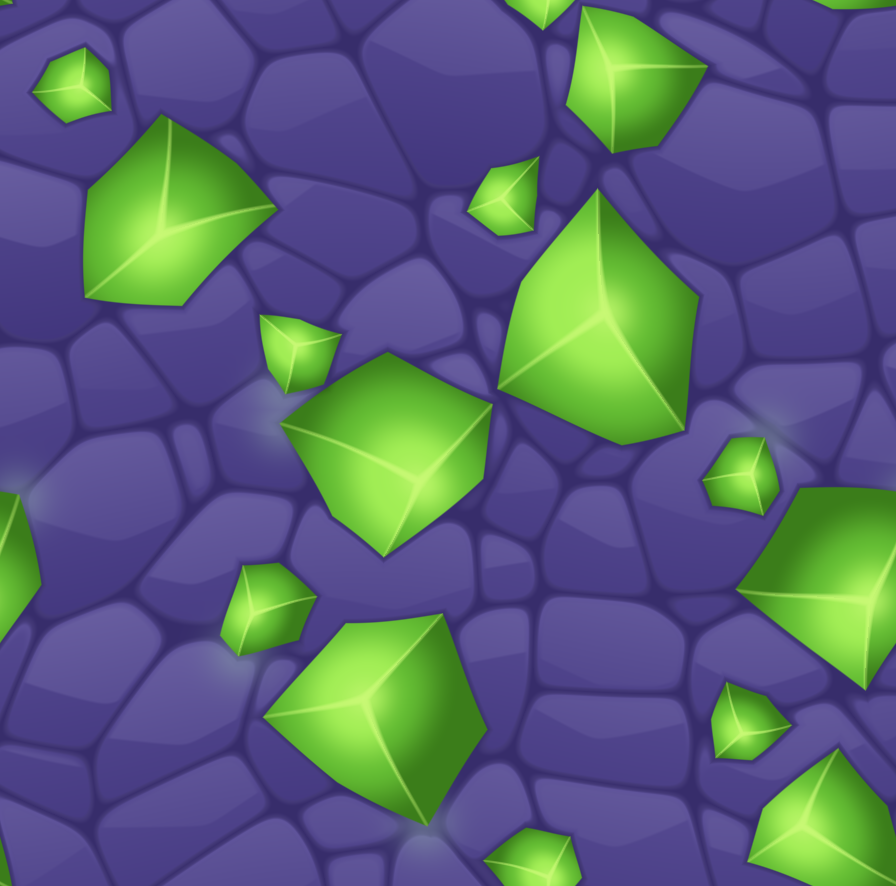
This texture is drawn by a Shadertoy shader. Its source:

```glsl
// Glowing green faceted crystals set in a wall of rounded violet stones.
#define STONE_ROWS 9.2
#define STONE_CELL vec2(1.42, 1.0)
#define SIZE_SPREAD 1.0
#define ROUNDING 15.0
#define GAP 0.034
#define BIG_CRYSTALS 7
#define BIG_SIZE vec2(0.100, 0.148)
#define SMALL_SIZE vec2(0.045, 0.072)
#define GLOW_RADIUS 0.034

const float TAU = 6.2831853;
const vec3 GAP_COLOR = vec3(0.215, 0.175, 0.42);
const vec3 STONE_LOW = vec3(0.295, 0.25, 0.53);
const vec3 STONE_HIGH = vec3(0.405, 0.365, 0.625);
const vec3 GEM_DARK = vec3(0.23, 0.49, 0.10);
const vec3 GEM_MID = vec3(0.39, 0.74, 0.20);
const vec3 GEM_LIGHT = vec3(0.63, 0.93, 0.33);
const vec3 GEM_RIDGE = vec3(0.80, 0.98, 0.47);
const vec3 GLOW_COLOR = vec3(0.53, 0.62, 0.66);

vec3 hash3(vec2 p) {
    vec3 h = fract(p.xyx * vec3(0.1031, 0.1030, 0.0973));
    h += dot(h, h.yxz + 33.33);
    return fract((h.xxy + h.yzz) * h.zyx);
}

float cross2(vec2 a, vec2 b) { return a.x * b.y - a.y * b.x; }

// Stone seed: xy is the centre, z the weight that enlarges the cell.
vec3 stoneSeed(vec2 cell) {
    vec3 h = hash3(cell + 40.0);
    return vec3((cell + 0.5 + 0.92 * (h.xy - 0.5)) * STONE_CELL, h.z * h.z * SIZE_SPREAD);
}

// Weighted Voronoi stones; clearance is the distance to the nearest crystal.
vec3 stones(vec2 p, float clearance, float px) {
    vec2 q = p * STONE_ROWS;
    q += 0.3 * sin(q.yx * vec2(0.8, 0.75) + vec2(0.5, 2.0));
    vec2 base = floor(q / STONE_CELL), owner = base;
    float nearest = 1e3;
    for (int j = -2; j <= 2; j++)
    for (int i = -2; i <= 2; i++) {
        vec2 cell = base + vec2(i, j);
        vec3 s = stoneSeed(cell);
        float power = dot(q - s.xy, q - s.xy) - s.z;
        if (power < nearest) { nearest = power; owner = cell; }
    }
    // Soft minimum over all borders rounds the corners.
    vec2 centre = stoneSeed(owner).xy;
    float sum = exp(-ROUNDING * max(clearance * STONE_ROWS, 0.0));
    for (int j = -2; j <= 2; j++)
    for (int i = -2; i <= 2; i++) {
        vec2 cell = base + vec2(i, j);
        if (cell == owner) continue;
        vec3 s = stoneSeed(cell);
        float power = dot(q - s.xy, q - s.xy) - s.z;
        sum += exp(-ROUNDING * (power - nearest) / (2.0 * length(s.xy - centre)));
    }
    float inside = -log(sum) / ROUNDING - GAP, blur = px * STONE_ROWS;

    // Bright upper facet bounded below by a softly bent line.
    vec3 h = hash3(owner + 90.0);
    vec2 r = q - centre;
    float x = r.x - 0.5 * (h.x - 0.5);
    float bend = mix(-0.15, 0.25, h.y) * x + 0.35 * (sqrt(x * x + 0.01) - 0.1);
    float line = r.y + mix(0.0, 0.3, h.x) - bend;
    float facet = smoothstep(-blur, blur + 0.015, line) * smoothstep(0.0, 0.06, inside - 0.01);
    vec3 low = STONE_LOW + 0.04 * clamp(r.y + 0.35, -1.0, 1.0) + 0.02 * (h.y - 0.5);
    vec3 high = mix(STONE_LOW, STONE_HIGH, clamp(0.46 + 0.55 * r.y + 0.3 * (h.z - 0.5), 0.2, 1.0));
    vec3 color = mix(low, high, facet);
    float rim = smoothstep(0.0, 0.02, inside) * smoothstep(0.06, 0.02, inside);
    color += 0.03 * rim * smoothstep(-0.1, 0.4, r.y);
    vec3 gap = GAP_COLOR + 0.05 * smoothstep(-0.05, 0.0, inside);
    return mix(gap, color, smoothstep(-blur, blur + 0.01, inside));
}

// Six outline corners; the even ones end a ridge.
vec2 corner(float id, int k) {
    vec3 h = hash3(vec2(id * 3.7 + 5.0, float(k) + 11.0));
    float angle = TAU * (hash3(vec2(id, 71.0)).x + (float(k) + 0.6 * (h.x - 0.5)) / 6.0);
    float radius = k % 2 == 0 ? mix(0.86, 1.14, h.y) : mix(0.62, 0.98, h.z);
    return radius * vec2(cos(angle), sin(angle));
}

float side(vec2 p, vec2 a, vec2 b) {
    return cross2(p - a, normalize(b - a));
}

// Signed distance to one crystal, with three shaded facets around a bright hub.
float crystal(vec2 p, float size, float id, float px, out vec3 color) {
    p /= size;
    p += 0.05 * sin(2.5 * p.yx + id);
    vec2 hub = 0.52 * (hash3(vec2(id, 23.0)).xy - 0.5), q = p - hub;
    float dist = -1e3, ridge = 0.0, tone = 0.0;
    for (int k = 0; k < 3; k++) {
        vec2 a = corner(id, 2 * k), b = corner(id, 2 * k + 1), c = corner(id, (2 * k + 2) % 6);
        dist = max(dist, max(side(p, a, b), side(p, b, c)));
        vec2 u = a - hub, v = c - hub;
        if (cross2(u, q) >= 0.0 && cross2(q, v) > 0.0)
            tone = 0.15 * dot(normalize(u + v), vec2(-0.85, -0.3))
                 + 0.26 * (hash3(vec2(id, float(k) + 50.0)).x - 0.5);
        float s = clamp(dot(q, u) / dot(u, u), 0.0, 1.0);
        float width = 0.016 + 0.085 * exp(-5.0 * s) + px / size;
        ridge = max(ridge, (0.9 - 0.6 * s) * smoothstep(width, 0.1 * width, length(q - u * s)));
    }
    float t = 0.96 + tone - 0.92 * length(q);
    color = mix(GEM_DARK, GEM_MID, smoothstep(0.03, 0.47, t));
    color = mix(color, GEM_LIGHT, smoothstep(0.40, 0.82, t));
    color = mix(color, GEM_RIDGE, max(ridge, 0.5 * exp(-28.0 * dot(q, q))));
    return dist * size;
}

void mainImage(out vec4 fragColor, in vec2 fragCoord) {
    float px = 1.0 / iResolution.x;
    vec2 p = fragCoord * px, period = vec2(1.0, iResolution.y * px);
    vec4 gems = vec4(0.0);
    float clearance = 1.0, glow = 0.0;
    // Large crystals follow an even sequence; each has one small companion.
    for (int i = 0; i < 2 * BIG_CRYSTALS; i++) {
        int n = i % BIG_CRYSTALS;
        vec3 h = hash3(vec2(n, 131.0));
        float id = float(i), size = mix(BIG_SIZE.x, BIG_SIZE.y, h.x);
        vec2 centre = fract(float(n) * vec2(0.7549, 0.5698) + vec2(0.92, 0.06)) * period;
        if (i >= BIG_CRYSTALS) {
            float small = mix(SMALL_SIZE.x, SMALL_SIZE.y, h.y), angle = 2.3 + 0.3 * (h.z - 0.5);
            centre += 0.93 * (size + small) * vec2(cos(angle), sin(angle));
            size = small;
        }
        vec2 local = p - centre;
        local -= period * round(local / period);
        vec3 color;
        float d = crystal(local, size, id, px, color);
        gems.rgb *= 0.5 + 0.5 * smoothstep(-0.01, 0.015, d);
        gems = mix(gems, vec4(color, 1.0), smoothstep(px, -px, d));
        clearance = min(clearance, d);
        float tip = length(local - size * corner(id, 0)) / GLOW_RADIUS;
        glow = max(glow, step(0.55, h.z) * exp(-tip * tip));
    }
    vec3 wall = mix(stones(p, clearance, px), GLOW_COLOR, 0.5 * glow);
    fragColor = vec4(wall * (1.0 - gems.a) + gems.rgb, 1.0);
}
```
